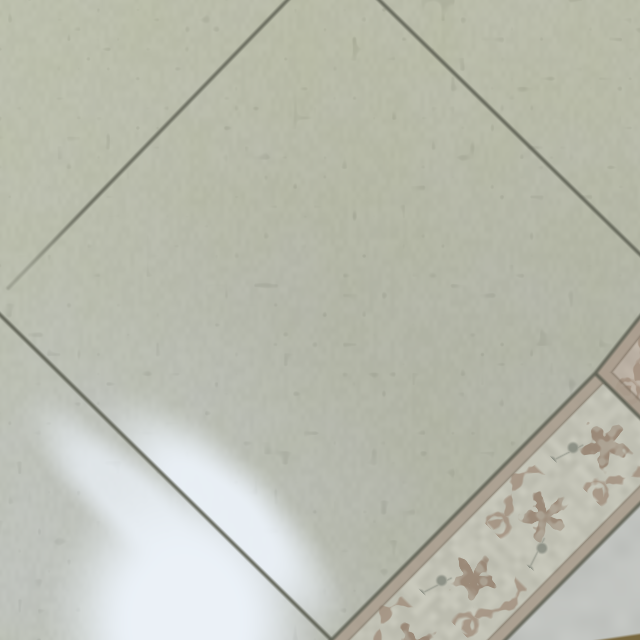
Reproduce this texture procedurally as a WebGL 2 fragment shader.

```glsl
#version 300 es
precision highp float;
// Glossy ceramic floor: a diagonal tile with thin grout lines, a window glare
// low on the left, and a floral border strip crossing the lower right corner.
// Segment distances give the joints; the strip has its own (along, across) axes.
#define GROUT_WIDTH 0.0028
#define EDGE_SOFT 0.0028
#define STRIP_WIDTH 0.193
#define STRIP_JOINT 0.586
#define MOTIF_PERIOD 0.146
#define MOTIF_START 0.225
#define GRAIN 0.022
#define GLARE_COLOR vec3(0.92, 0.945, 0.97)
#define GROUT_COLOR vec3(0.37, 0.38, 0.33)
#define ORNAMENT_COLOR vec3(0.58, 0.50, 0.43)

uniform vec2 u_resolution;
out vec4 fragColor;

float hash(vec2 p) {
  vec3 q = fract(p.xyx * vec3(0.1031, 0.103, 0.0973));
  q += dot(q, q.yzx + 33.33);
  return fract((q.x + q.y) * q.z);
}

float noise(vec2 p) {
  vec2 i = floor(p), f = fract(p);
  f = f * f * (3.0 - 2.0 * f);
  return mix(mix(hash(i), hash(i + vec2(1, 0)), f.x),
             mix(hash(i + vec2(0, 1)), hash(i + vec2(1, 1)), f.x), f.y);
}

float segment(vec2 p, vec2 a, vec2 b) {
  vec2 ab = b - a;
  return length(p - a - ab * clamp(dot(p - a, ab) / dot(ab, ab), 0.0, 1.0));
}

// Coverage of a shape from its signed distance
float cover(float d) {
  float soft = max(EDGE_SOFT, 1.0 / u_resolution.y);
  return 1.0 - smoothstep(-soft, soft, d);
}

float stroke(float d, float halfWidth) { return cover(abs(d) - halfWidth); }

// Soft elliptical patch of light
float patchOfLight(vec2 p, vec2 center, vec2 radius) {
  return 1.0 - smoothstep(0.45, 1.3, length((p - center) / radius));
}

vec3 tileColor(vec2 p) {
  vec3 c = mix(vec3(0.70, 0.71, 0.655), vec3(0.725, 0.735, 0.66), smoothstep(0.4, 1.0, p.y));
  c = mix(c, vec3(0.745, 0.76, 0.69), 0.6 * smoothstep(0.5, 0.0, p.x));
  c = mix(c, vec3(0.75, 0.765, 0.745), 0.8 * smoothstep(0.6, 0.1, length(p - vec2(0.15, 0.1))));
  float blotch = noise(p * 13.0) * 0.6 + noise(p * 29.0) * 0.4;
  c += (blotch - 0.5) * vec3(0.012, 0.008, 0.03);
  c += (noise(p * vec2(150.0, 95.0)) - 0.5) * GRAIN;
  return c - 0.045 * smoothstep(0.86, 1.0, noise(p * 65.0 + 7.0));
}

// Glare is split by the lower left joint; side is positive on the middle tile
float glare(vec2 p) {
  vec2 q = p - vec2(0.0, 0.508);
  float along = dot(q, vec2(0.714, -0.700)), side = dot(q, vec2(0.700, 0.714));
  vec2 axes = vec2(along, side + 0.012 * (noise(p * 12.0) - 0.5));
  float inner = patchOfLight(axes, vec2(0.47, 0.018), vec2(0.22, 0.078));
  float lobe = patchOfLight(axes, vec2(0.36, -0.065), vec2(0.20, 0.055));
  float pool = patchOfLight(p, vec2(0.29, 0.03), vec2(0.18, 0.21));
  float outer = 1.0 - (1.0 - 0.75 * lobe) * (1.0 - pool);
  return mix(outer, 0.95 * inner, smoothstep(-0.003, 0.003, side));
}

// Flower, leafy scroll and two buds, mirrored across the strip in turn
vec3 ornament(vec3 c, vec2 st) {
  float cell = floor((st.x - MOTIF_START) / MOTIF_PERIOD + 0.5);
  float flip = mod(cell, 2.0) < 0.5 ? 1.0 : -1.0;
  vec2 q = vec2(st.x - MOTIF_START - cell * MOTIF_PERIOD, (st.y - 0.095) * flip);
  float rough = noise(st * 130.0) - 0.5;

  vec2 f = q - vec2(0.0, -0.006);
  float angle = atan(f.y, f.x);
  float flower = length(f) - 0.026 - 0.011 * cos(5.0 * angle + 0.7) + 0.018 * rough;
  float scrollY = 0.052 + 0.014 * sin(q.x * 50.0 + 0.8);
  float leafWidth = 0.005 + 0.005 * sin(q.x * 170.0) + 0.007 * rough;
  float scroll = max(abs(q.y - scrollY) - leafWidth, abs(q.x + 0.012) - 0.058);
  float curl = abs(length(q - vec2(-0.062, 0.037)) - 0.017) - 0.003 - 0.006 * rough;
  float buds = min(length(q - vec2(-0.078, -0.047)), length(q - vec2(-0.038, -0.038))) - 0.008;
  float stem = segment(q, vec2(-0.08, -0.048), vec2(-0.025, -0.03)) - 0.001;

  float petals = 0.55 + 0.45 * smoothstep(0.25, 0.7, noise(st * 95.0 + 4.0));
  c = mix(c, ORNAMENT_COLOR, cover(flower) * petals * 0.85);
  c = mix(c, ORNAMENT_COLOR + 0.04, cover(min(scroll, curl)) * 0.75);
  return mix(c, vec3(0.49, 0.51, 0.47), cover(min(buds, stem + 0.0005)) * 0.75);
}

vec3 stripColor(vec2 st) {
  float next = cover(STRIP_JOINT - st.x);
  vec3 c = mix(vec3(0.76, 0.76, 0.71), vec3(0.73, 0.69, 0.64), next);
  c += (noise(st * 80.0) - 0.5) * 0.06;
  c = ornament(c, st);
  // Banded frame along both sides and beside the cross joint
  float frame = min(st.y, STRIP_WIDTH - st.y);
  frame = mix(frame, min(frame, st.x - STRIP_JOINT), next);
  c = mix(c, vec3(0.66, 0.61, 0.55), cover(frame - 0.018) * 0.85);
  c = mix(c, vec3(0.50, 0.45, 0.39), stroke(frame - 0.019, 0.0012) * 0.8);
  return mix(c, GROUT_COLOR, stroke(st.x - STRIP_JOINT, GROUT_WIDTH) * 0.9);
}

void main() {
  vec2 p = gl_FragCoord.xy / u_resolution;
  vec3 c = mix(tileColor(p), GLARE_COLOR, glare(p));

  // Joints of the middle tile; the upper left one fades at its lower end
  float upperLeft = segment(p, vec2(0.46, 1.011), vec2(0.013, 0.55));
  float upperRight = segment(p, vec2(0.58, 1.012), vec2(1.01, 0.593));
  float lowerLeft = segment(p, vec2(-0.01, 0.518), vec2(0.518, 0.0));
  c = mix(c, GROUT_COLOR, stroke(upperLeft, GROUT_WIDTH) * mix(0.3, 0.8, smoothstep(0.02, 0.15, p.x)));
  c = mix(c, GROUT_COLOR, stroke(upperRight, GROUT_WIDTH) * 0.85);
  c = mix(c, GROUT_COLOR, stroke(lowerLeft, GROUT_WIDTH) * 0.9);

  // Border strip, bending slightly past its cross joint
  vec2 q = p - vec2(0.518, 0.0);
  vec2 st = vec2(dot(q, vec2(0.703, 0.711)), dot(q, vec2(0.711, -0.703)));
  st.y += 0.11 * max(st.x - STRIP_JOINT, 0.0);
  c = mix(c, stripColor(st), cover(-st.y));
  vec3 corner = vec3(0.755, 0.765, 0.75) + (noise(p * 35.0) - 0.5) * 0.04;
  corner = mix(corner, vec3(0.48, 0.41, 0.25), cover(p.y - 0.008 - 0.15 * (p.x - 0.99)));
  c = mix(c, corner, cover(STRIP_WIDTH - st.y));
  c = mix(c, GROUT_COLOR, stroke(st.y, GROUT_WIDTH) * 0.85);
  c = mix(c, GROUT_COLOR, stroke(st.y - STRIP_WIDTH, GROUT_WIDTH) * 0.85);
  fragColor = vec4(c, 1.0);
}
```
